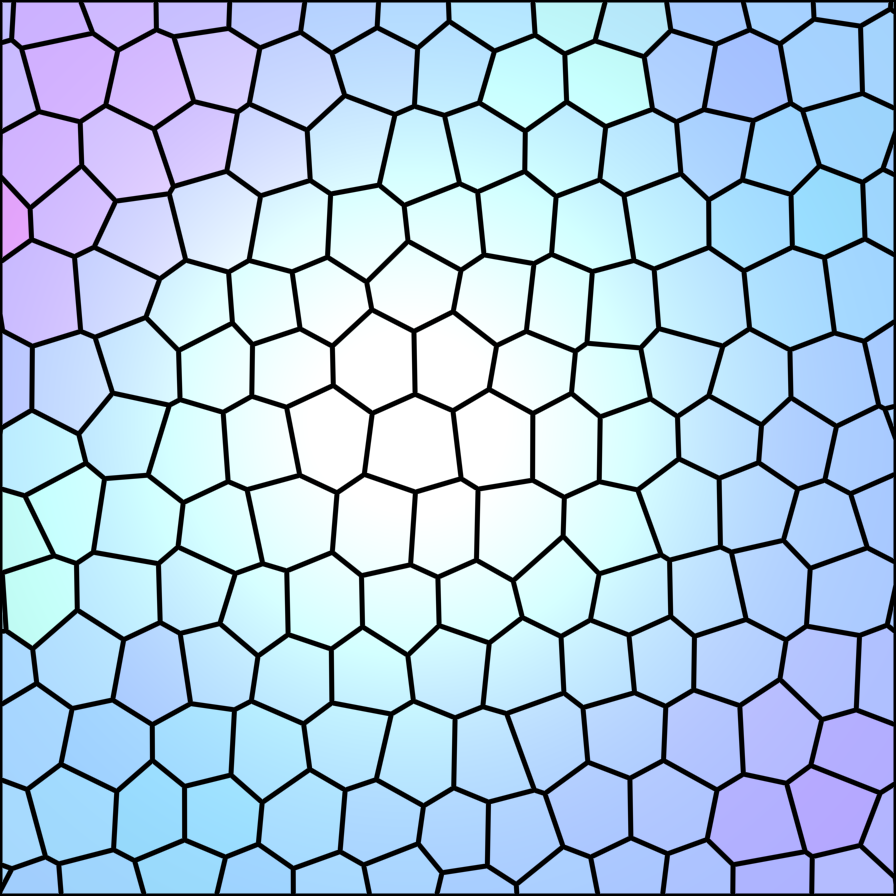
This pattern is drawn by a WebGL 1 fragment shader. Its source:

```glsl
precision highp float;

uniform vec2 u_resolution;

const float CELLS = 12.0;
const float JITTER = 0.44;
const float LINE_HALF_WIDTH = 0.0028;

const vec3 SKY = vec3(0.64, 0.82, 0.99);
const vec3 CYAN = vec3(0.57, 0.84, 0.97);
const vec3 PERIWINKLE = vec3(0.64, 0.75, 1.0);
const vec3 LAVENDER = vec3(0.71, 0.67, 1.0);
const vec3 LILAC = vec3(0.82, 0.69, 1.0);
const vec3 PINK = vec3(0.87, 0.60, 0.95);
const vec3 MINT = vec3(0.74, 0.98, 0.91);

vec2 hash2(vec2 p) {
  vec2 q = vec2(dot(p, vec2(127.1, 311.7)), dot(p, vec2(269.5, 183.3)));
  return fract(sin(q) * 43758.5453);
}

float gradientDot(vec2 corner, vec2 p) {
  return dot(hash2(corner) * 2.0 - 1.0, p - corner);
}

float gradientNoise(vec2 p) {
  vec2 i = floor(p);
  vec2 f = p - i;
  vec2 u = f * f * (3.0 - 2.0 * f);
  vec2 e = vec2(1.0, 0.0);
  float low = mix(gradientDot(i, p), gradientDot(i + e, p), u.x);
  float high = mix(gradientDot(i + e.yx, p), gradientDot(i + e.xx, p), u.x);
  return mix(low, high, u.y);
}

// Half-cell shift of every other row
float rowShift(float row) {
  return 0.5 * (1.0 - mod(row, 2.0));
}

// Jittered site in the staggered lattice, offset from the one nearest p
vec2 siteNear(vec2 p, vec2 offset) {
  float row = floor(p.y + 0.5) + offset.y;
  float shift = rowShift(row);
  float column = floor(p.x - shift + 0.5) + offset.x;
  vec2 jitter = (hash2(vec2(column, row)) - 0.5) * JITTER;
  return vec2(column + shift, row) + jitter;
}

vec2 nearestSite(vec2 p) {
  vec2 nearest = vec2(0.0);
  float best = 1e3;
  for (int j = -2; j <= 2; j++) {
    for (int i = -2; i <= 2; i++) {
      vec2 site = siteNear(p, vec2(float(i), float(j)));
      float d = distance(site, p);
      if (d < best) {
        best = d;
        nearest = site;
      }
    }
  }
  return nearest;
}

// Exact distance to the closest bisector around the owning site
float wallDistance(vec2 p, vec2 owner) {
  float d = 1e3;
  for (int j = -2; j <= 2; j++) {
    for (int i = -2; i <= 2; i++) {
      vec2 site = siteNear(p, vec2(float(i), float(j)));
      vec2 gap = site - owner;
      if (dot(gap, gap) > 1e-4) {
        d = min(d, dot(0.5 * (site + owner) - p, normalize(gap)));
      }
    }
  }
  return d;
}

float blob(vec2 p, vec2 center, float radius) {
  vec2 q = (p - center) / radius;
  return exp(-dot(q, q));
}

// Broad colour regions with a small variation between cells
vec3 cellTint(vec2 c) {
  vec3 tint = mix(SKY, PERIWINKLE, 0.65 * blob(c, vec2(0.95, 0.45), 0.26));
  tint = mix(tint, PERIWINKLE, blob(c, vec2(0.79, 0.92), 0.11));
  tint = mix(tint, PERIWINKLE, 0.8 * blob(c, vec2(0.17, 0.27), 0.10));
  tint = mix(tint, PERIWINKLE, 0.8 * blob(c, vec2(0.64, 0.08), 0.16));
  tint = mix(tint, CYAN, blob(c, vec2(0.20, 0.08), 0.12));
  tint = mix(tint, CYAN, blob(c, vec2(0.92, 0.77), 0.10));
  tint = mix(tint, LAVENDER, blob(c, vec2(0.93, 0.10), 0.18));
  tint = mix(tint, LAVENDER, 0.8 * blob(c, vec2(0.02, 0.63), 0.10));
  tint = mix(tint, LILAC, blob(c, vec2(0.11, 0.92), 0.23));
  tint = mix(tint, PINK, blob(c, vec2(0.0, 0.75), 0.07));
  tint = mix(tint, MINT, blob(c, vec2(0.64, 0.94), 0.09));
  tint = mix(tint, MINT, blob(c, vec2(0.05, 0.38), 0.10));
  float variation = gradientNoise(c * 9.0 + 3.0);
  return tint + variation * vec3(0.03, 0.07, 0.0);
}

void main() {
  vec2 uv = gl_FragCoord.xy / u_resolution;
  float pixel = 1.0 / min(u_resolution.x, u_resolution.y);
  vec2 p = uv * CELLS;
  vec2 site = nearestSite(p);

  // Tinted glass under a soft central light
  vec3 color = cellTint(site / CELLS);
  color += 0.40 * blob(uv, vec2(0.46, 0.53), 0.31);
  color = min(color, 1.0);

  // Dark walls and outer frame
  vec2 margin = min(uv, 1.0 - uv);
  float wall = wallDistance(p, site) / CELLS;
  float edge = min(wall, min(margin.x, margin.y));
  float glass = smoothstep(-0.8 * pixel, 0.8 * pixel, edge - LINE_HALF_WIDTH);
  gl_FragColor = vec4(color * glass, 1.0);
}
```
